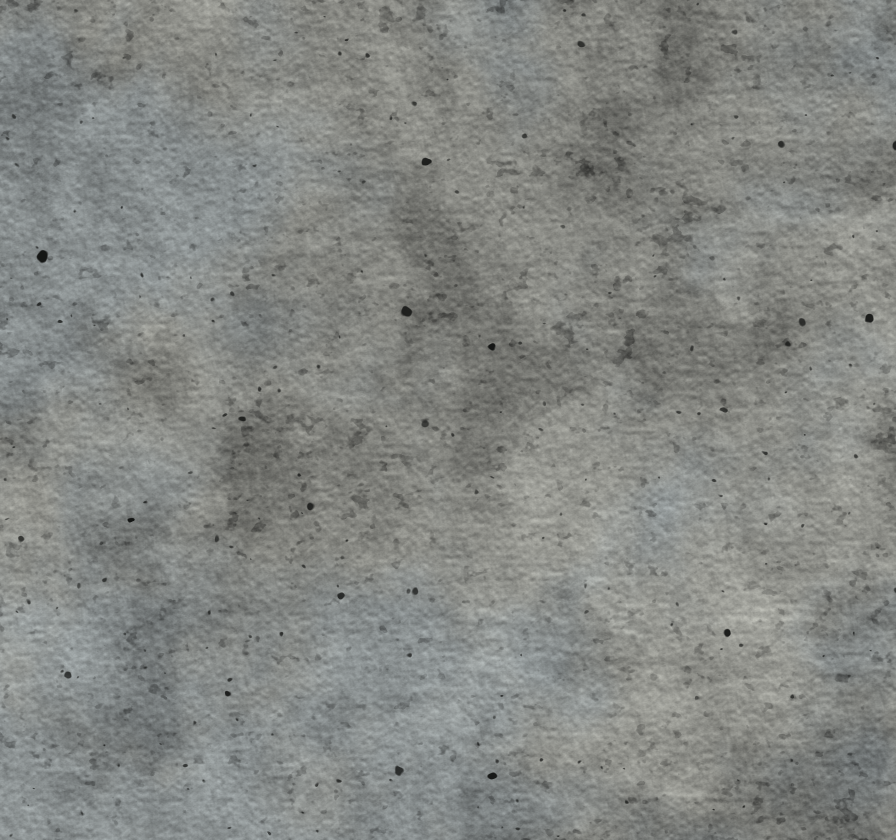
This texture is drawn by a Shadertoy shader. Its source:

```glsl
// Weathered grey concrete wall with blotchy stains, trowel streaks and small dark pits.

const vec3 WARM_GREY = vec3(1.0, 1.006, 0.965);
const vec3 COOL_GREY = vec3(0.955, 1.01, 1.03);
const vec3 PIT_COLOUR = vec3(0.08, 0.085, 0.08);
const float BASE_TONE = 0.551;
const float CLOUD_CONTRAST = 0.17;
const float MOTTLE_CONTRAST = 0.15;
const float STREAK_CONTRAST = 0.075;
const float GRAIN_CONTRAST = 0.15;
const float RELIEF_CONTRAST = 0.09;
const float STAIN_DEPTH = 0.065;
const float FLECK_DEPTH = 0.12;

// Integer hash giving two values in 0..1
vec2 hash2(ivec2 cell, uint seed) {
    uvec2 v = uvec2(cell) * 1664525u + uvec2(1013904223u, seed * 747796405u + 12345u);
    v.x += v.y * 1664525u;
    v.y += v.x * 1664525u;
    v ^= v >> 16u;
    v.x += v.y * 1664525u;
    v.y += v.x * 1664525u;
    v ^= v >> 16u;
    return vec2(v & 0xffffu) / 65535.0;
}

float noise(vec2 p, uint seed) {
    ivec2 i = ivec2(floor(p));
    vec2 f = fract(p);
    f = f * f * (3.0 - 2.0 * f);
    float bottom = mix(hash2(i, seed).x, hash2(i + ivec2(1, 0), seed).x, f.x);
    float top = mix(hash2(i + ivec2(0, 1), seed).x, hash2(i + ivec2(1, 1), seed).x, f.x);
    return mix(bottom, top, f.y);
}

float fbm(vec2 p, int octaves, uint seed) {
    float sum = 0.0, weight = 0.5, total = 0.0;
    for (int i = 0; i < octaves; i++) {
        sum += weight * noise(p, seed + uint(i));
        total += weight;
        weight *= 0.55;
        p = mat2(1.6, 1.2, -1.2, 1.6) * p + 7.3;
    }
    return sum / total;
}

// Scattered round holes, at most one per grid cell; returns coverage
float pits(vec2 p, float cells, float chance, vec2 radii, uint seed) {
    vec2 q = p * cells;
    ivec2 cell = ivec2(floor(q));
    vec2 centre = 0.2 + 0.6 * hash2(cell, seed);
    vec2 pick = hash2(cell, seed + 1u);
    vec2 shape = hash2(cell, seed + 2u);
    vec2 d = (fract(q) - centre) / cells;
    d.y *= mix(0.8, 1.5, shape.x);
    float radius = mix(radii.x, radii.y, pick.y * pick.y);
    float edge = 0.7 / iResolution.y + 0.0004;
    float hole = 1.0 - smoothstep(radius - edge, radius + edge, length(d));
    return hole * step(pick.x, chance) * mix(0.65, 1.0, shape.y);
}

void mainImage(out vec4 fragColor, in vec2 fragCoord) {
    vec2 p = fragCoord / iResolution.y;
    vec2 wobble = vec2(noise(p * 9.0, 3u), noise(p * 9.0, 4u)) - 0.5;
    vec2 q = p + 0.04 * wobble;

    // Broad clouds, darker towards the upper left
    float cloud = fbm(q * vec2(4.0, 3.2), 4, 10u) - 0.5;
    vec2 fromShade = (p - vec2(0.32, 0.72)) / vec2(0.38, 0.36);
    float shade = exp(-dot(fromShade, fromShade));
    float mottle = fbm(q * vec2(17.0, 15.0), 5, 20u) - 0.5;
    float tone = BASE_TONE + CLOUD_CONTRAST * cloud + MOTTLE_CONTRAST * mottle - 0.032 * shade;

    // Ragged stains
    float stainField = fbm(q * vec2(10.0, 8.5), 6, 30u) + 0.05 * shade - 0.2 * cloud;
    float stain = smoothstep(0.52, 0.68, stainField);
    tone -= STAIN_DEPTH * stain;

    // Horizontal trowel streaks and faint vertical runs
    float streakMask = 0.5 + noise(p * 5.0, 41u);
    float streak = fbm(vec2(q.x * 14.0, p.y * 130.0 + 2.0 * wobble.y), 2, 42u) - 0.5;
    float run = noise(vec2(q.x * 24.0, p.y * 2.5), 45u) - 0.5;
    tone += STREAK_CONTRAST * streak * streakMask + 0.028 * run;

    // Fine grain with light falling from above
    vec2 grainPoint = p * vec2(150.0, 190.0);
    float grain = fbm(grainPoint, 3, 50u);
    float above = fbm(grainPoint + vec2(0.2, 0.7), 3, 50u);
    tone += GRAIN_CONTRAST * (grain - 0.5) + RELIEF_CONTRAST * (grain - above);

    // Dark flecks, crowded where the surface is rough
    float rough = smoothstep(0.58, 0.74, fbm(q * vec2(6.5, 8.0), 4, 60u));
    float fleckField = fbm(p * vec2(72.0, 88.0), 3, 70u) + 0.11 * rough + 0.04 * stain;
    float fleck = smoothstep(0.69, 0.82, fleckField);
    tone -= FLECK_DEPTH * fleck + 0.02 * rough;

    // Bluish cast at the left and in scattered patches
    float cool = smoothstep(0.4, 0.75, fbm(q * 5.0, 4, 80u) + 0.22 * (1.0 - smoothstep(0.0, 0.55, p.x)));
    vec3 colour = tone * mix(WARM_GREY, COOL_GREY, 0.75 * cool);

    // Air holes, small and large, with slightly uneven rims
    vec2 rim = 0.003 * (vec2(noise(p * 170.0, 90u), noise(p * 170.0, 91u)) - 0.5);
    float small = pits(p + rim, 38.0, 0.13, vec2(0.0011, 0.0028), 100u);
    float large = pits(p + rim, 9.0, 0.3, vec2(0.003, 0.0062), 110u);
    colour = mix(colour, PIT_COLOUR, max(0.8 * small, large));

    fragColor = vec4(clamp(colour, 0.0, 1.0), 1.0);
}
```
